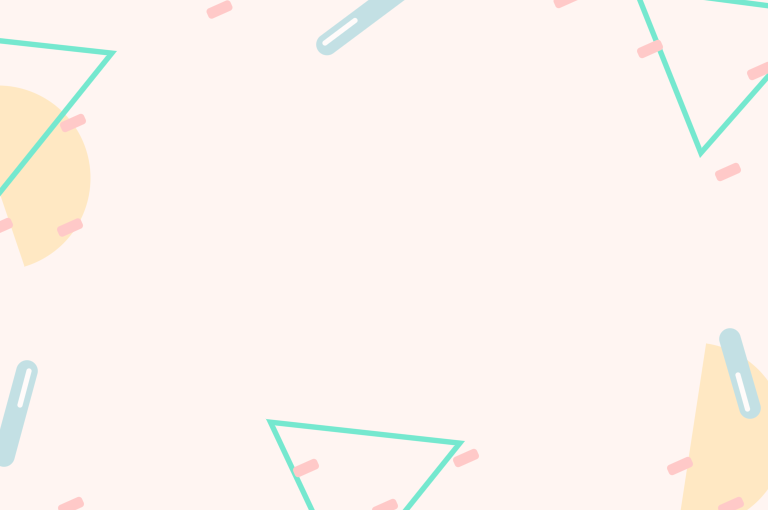
This background is drawn by a Shadertoy shader. Its source:

```glsl
// Signed distance to the line a-b, negative on the right of its direction
float edge(vec2 p, vec2 a, vec2 b) {
    vec2 dir = normalize(b - a);
    return dot(p - a, vec2(dir.y, -dir.x));
}

float capsule(vec2 p, vec2 a, vec2 b, float radius) {
    vec2 axis = b - a;
    float t = clamp(dot(p - a, axis) / dot(axis, axis), 0.0, 1.0);
    return length(p - a - axis * t) - radius;
}

// Triangle frame with sharp outer corners
float frame(vec2 p, vec2 a, vec2 b, vec2 c) {
    float d = max(edge(p, a, b), max(edge(p, b, c), edge(p, c, a)));
    return abs(d + 0.027) - 0.027;
}

// Disc cut by the line a-b
float cutDisc(vec2 p, vec2 center, vec2 a, vec2 b) {
    return max(length(p - center) - 0.925, edge(p, a, b));
}

// Tilted bar with rounded corners
float bar(vec2 p) {
    p = mat2(0.914, 0.407, -0.407, 0.914) * p;
    vec2 q = abs(p) - vec2(0.095, 0.02);
    return length(max(q, 0.0)) + min(max(q.x, q.y), 0.0) - 0.035;
}

void paint(inout vec3 color, vec3 ink, float d, float soft) {
    color = mix(color, ink, 1.0 - smoothstep(-soft, soft, d));
}

void mainImage(out vec4 fragColor, in vec2 fragCoord) {
    // Canvas is 7.68 units wide, y measured down from the top
    float unit = 7.68 / iResolution.x;
    vec2 p = vec2(fragCoord.x, iResolution.y - fragCoord.y) * unit;
    float soft = 0.7 * unit;
    vec3 color = vec3(1.0, 0.961, 0.949);

    // Cream half discs
    float discs = min(
        cutDisc(p, vec2(-0.02, 1.78), vec2(0.24, 2.65), vec2(0.03, 2.03)),
        cutDisc(p, vec2(6.93, 4.35), vec2(6.81, 5.08), vec2(7.06, 3.44)));
    paint(color, vec3(1.0, 0.91, 0.765), discs, soft);

    // Mint triangle frames; the first two share one shape
    vec2 a = vec2(2.66, 4.19), b = vec2(4.65, 4.41), c = vec2(3.46, 5.89);
    vec2 shift = vec2(-3.48, -3.90);
    float frames = min(frame(p, a, b, c), frame(p - shift, a, b, c));
    frames = min(frames, frame(p, vec2(6.31, -0.15), vec2(8.29, 0.11), vec2(7.0, 1.58)));
    paint(color, vec3(0.46, 0.91, 0.81), frames, soft);

    // Blue capsules with white glints, each as start and end
    vec4 bodies[3] = vec4[3](vec4(3.27, 0.445, 4.0, -0.10),
        vec4(0.27, 3.71, 0.04, 4.56), vec4(7.30, 3.39, 7.50, 4.08));
    vec4 glints[3] = vec4[3](vec4(3.25, 0.43, 3.55, 0.205),
        vec4(0.29, 3.71, 0.20, 4.05), vec4(7.38, 3.75, 7.475, 4.09));
    for (int i = 0; i < 3; i++) {
        paint(color, vec3(0.765, 0.88, 0.895), capsule(p, bodies[i].xy, bodies[i].zw, 0.108), soft);
        paint(color, vec3(1.0, 0.985, 0.98), capsule(p, glints[i].xy, glints[i].zw, 0.026), soft);
    }

    // Pink confetti
    vec2 confetti[14] = vec2[14](
        vec2(2.195, 0.095), vec2(5.665, -0.01), vec2(6.5, 0.49), vec2(7.6, 0.71),
        vec2(7.28, 1.72), vec2(0.73, 1.23), vec2(0.7, 2.275), vec2(0.0, 2.27),
        vec2(0.71, 5.06), vec2(3.06, 4.68), vec2(4.66, 4.58), vec2(3.85, 5.08),
        vec2(6.8, 4.66), vec2(7.31, 5.06));
    for (int i = 0; i < 14; i++) {
        paint(color, vec3(1.0, 0.79, 0.785), bar(p - confetti[i]), soft);
    }

    fragColor = vec4(color, 1.0);
}
```
